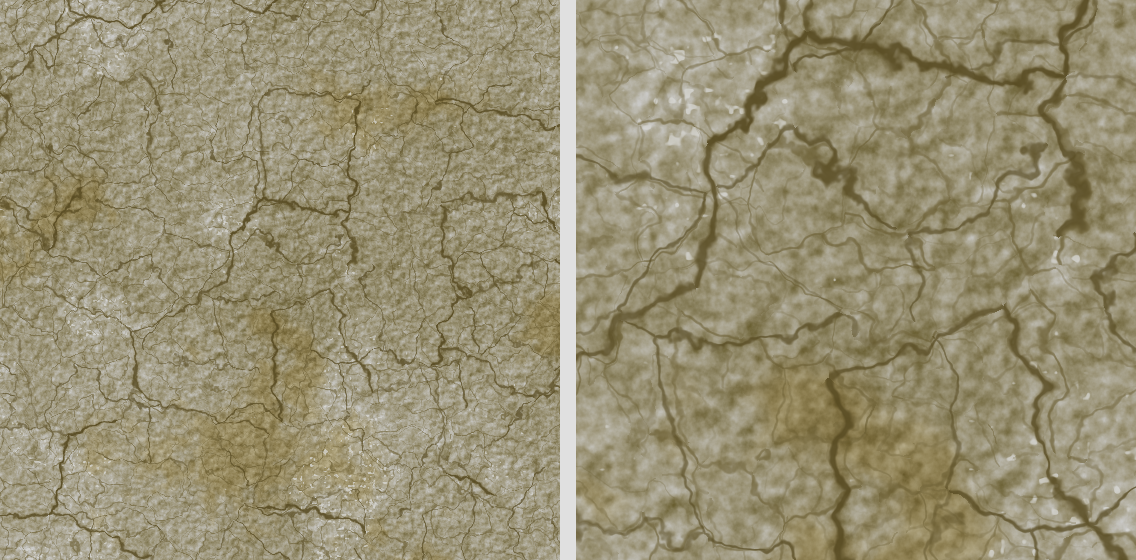
Left: the whole. Right: its middle third, enlarged.
Give the GLSL for this texture, as a Shadertoy shader.

```glsl
// Dry cracked clay: warped Voronoi borders at four scales form the crack network,
// lit fractal noise gives the crumbly crust, and masked noise adds pale mineral
// flecks and damp ochre stains.

float hash(vec2 p) {
    return fract(sin(dot(p, vec2(127.1, 311.7))) * 43758.5453);
}

vec2 hash2(vec2 p) {
    return vec2(hash(p), hash(p + 57.3));
}

float noise(vec2 p) {
    vec2 i = floor(p), f = fract(p);
    f = f * f * (3.0 - 2.0 * f);
    return mix(mix(hash(i), hash(i + vec2(1, 0)), f.x),
               mix(hash(i + vec2(0, 1)), hash(i + vec2(1, 1)), f.x), f.y);
}

float fbm(vec2 p) {
    float sum = 0.0, amp = 0.533;
    for (int i = 0; i < 4; i++) {
        sum += amp * noise(p);
        p = mat2(1.6, 1.2, -1.2, 1.6) * p + 17.7;
        amp *= 0.5;
    }
    return sum;
}

// Crack darkness along cell borders; each border opens by its own random amount
float crack(vec2 p, float scale, float width, float closed) {
    vec2 q = p * scale, cell = floor(q), f = q - cell;
    vec2 near = vec2(9), next = vec2(9), nearId = vec2(0), nextId = vec2(0);
    for (int j = -1; j <= 1; j++) {
        for (int i = -1; i <= 1; i++) {
            vec2 o = vec2(i, j);
            vec2 r = o + 0.08 + 0.84 * hash2(cell + o + scale) - f;
            if (dot(r, r) < dot(near, near)) {
                next = near; nextId = nearId;
                near = r; nearId = cell + o;
            } else if (dot(r, r) < dot(next, next)) {
                next = r; nextId = cell + o;
            }
        }
    }
    float gap = dot(0.5 * (near + next), normalize(next - near)) / scale;
    float open = smoothstep(closed, 1.0, hash(nearId + nextId + 3.1));
    width *= (0.45 + 0.55 * open) * (0.4 + 1.2 * noise(p * 35.0));
    return sqrt(open) * (1.0 - smoothstep(0.3 * width, width + 0.0010, gap));
}

// Clay colour from shaded olive through tan to pale grey
vec3 clay(float t) {
    vec3 olive = vec3(0.44, 0.40, 0.23);
    vec3 tan_ = vec3(0.605, 0.575, 0.46);
    vec3 pale = vec3(0.735, 0.725, 0.685);
    return t < 0.5 ? mix(olive, tan_, max(2.0 * t, -0.2))
                   : mix(tan_, pale, min(2.0 * t - 1.0, 1.4));
}

void mainImage(out vec4 fragColor, in vec2 fragCoord) {
    vec2 p = fragCoord / iResolution.y + 2.0;

    // Jagged domain for the cracks
    vec2 bend = vec2(fbm(p * 13.0), fbm(p * 13.0 + 41.0)) - 0.5;
    vec2 jag = vec2(fbm(p * 48.0 + 9.0), fbm(p * 48.0 + 73.0)) - 0.5;
    vec2 w = p + 0.055 * bend + 0.024 * jag;

    // Crumbly surface lit from the upper left, with fine grain
    vec2 toLight = vec2(-0.25, 0.3);
    float relief = fbm(p * 75.0) - fbm(p * 75.0 + toLight);
    float lumps = fbm(w * 38.0 + 5.0) - 0.5;
    float grain = fbm(p * 190.0 + 31.0) - 0.5;
    float broad = fbm(p * 4.0 + 12.0) - 0.5;
    float tone = 0.62 + 0.45 * broad + 0.25 * lumps + 1.0 * relief + 0.8 * grain;

    // Pale mineral crust gathered in patches
    float crust = smoothstep(0.5, 0.75, fbm(p * 6.5 + 23.0) + 0.25 * lumps);
    tone += 0.17 * crust;
    vec3 color = clay(tone);

    // Damp ochre stains
    float stain = smoothstep(0.6, 0.8, fbm(p * 5.0 + 60.0) + 0.3 * lumps);
    color = mix(color, color * vec3(0.92, 0.87, 0.70), stain);

    // Bright flecks, dense on the crust and rare elsewhere
    float fleck = 0.6 * noise(p * 160.0 + 8.0) + 0.4 * noise(p * 310.0);
    float limit = mix(0.87, 0.65, crust);
    color = mix(color, vec3(0.85, 0.85, 0.84),
                0.75 * smoothstep(limit, limit + 0.12, fleck));

    // Cracks from hairlines to wide fissures
    float hair = crack(w, 44.0, 0.0008, 0.2);
    float fine = crack(w + 3.0, 22.0, 0.0011, 0.0);
    float medium = crack(w + 7.0, 11.0, 0.0016, 0.05);
    float wide = crack(w + 11.0, 5.5, 0.0030, 0.2);
    float halo = crack(w + 11.0, 5.5, 0.0070, 0.2);
    color *= 1.0 - vec3(0.08, 0.10, 0.17) * halo;
    color = mix(color, vec3(0.42, 0.37, 0.20), max(0.35 * hair, 0.65 * fine));
    color = mix(color, vec3(0.34, 0.29, 0.13), max(0.75 * medium, 0.9 * wide));

    fragColor = vec4(color, 1.0);
}
```
